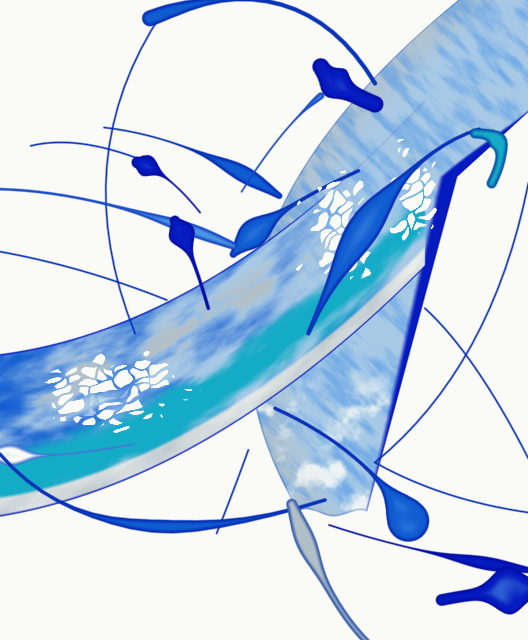
Give the GLSL for this background, as a WebGL 2 fragment shader.

```glsl
#version 300 es
precision highp float;
uniform vec2 u_resolution;
out vec4 fragColor;

const float HEIGHT = 7.68;
const vec3 PAPER = vec3(.98, .985, .965), MIST = vec3(.66, .79, .9), SILVER = vec3(.7, .75, .78);
const vec3 SKY = vec3(.29, .58, .9), TEAL = vec3(.08, .67, .78), COBALT = vec3(.06, .36, .82);
const vec3 NAVY = vec3(.02, .1, .75), RIM = vec3(.25, .45, .85);

vec2 hash2(vec2 p) {
  return fract(sin(p * mat2(127.1, 311.7, 269.5, 183.3)) * 43758.5);
}

float noise(vec2 p) {
  vec2 i = floor(p), f = fract(p), e = vec2(1, 0);
  f *= f * (3. - 2. * f);
  return mix(mix(hash2(i).x, hash2(i + e).x, f.x),
             mix(hash2(i + e.yx).x, hash2(i + 1.).x, f.x), f.y);
}

float fbm(vec2 p) {
  float sum = 0., gain = .5;
  for (int i = 0; i < 4; i++, gain *= .5, p = p * 2.03 + 7.) sum += gain * noise(p);
  return sum;
}

// Antialiased coverage, depth is positive inside
float cover(float depth) {
  float pixel = HEIGHT / u_resolution.y;
  return smoothstep(-pixel, pixel, depth);
}

// Parabola through three (input, output) pairs
float arc(float x, vec2 a, vec2 b, vec2 c) {
  vec3 d = x - vec3(a.x, b.x, c.x);
  return a.y * d.y * d.z / ((a.x - b.x) * (a.x - c.x))
       + b.y * d.x * d.z / ((b.x - a.x) * (b.x - c.x))
       + c.y * d.x * d.y / ((c.x - a.x) * (c.x - b.x));
}

// Bezier stroke; shape is half width, bulge, bulge position
vec3 brush(vec3 base, vec2 p, mat3x2 k, vec3 shape, vec3 tint) {
  float best = 1e3, along = 0.;
  vec2 last = k[0];
  for (float i = 1.; i <= 16.; i++) {
    float t = i / 16.;
    vec2 next = mix(mix(k[0], k[1], t), mix(k[1], k[2], t), t), e = next - last;
    float h = clamp(dot(p - last, e) / dot(e, e), 0., 1.), d = length(p - last - e * h);
    if (d < best) { best = d; along = t - (1. - h) / 16.; }
    last = next;
  }
  float offset = along - shape.z;
  float depth = shape.x + shape.y * exp(-30. * offset * offset) - best;
  vec3 paint = mix(tint * RIM, tint, smoothstep(0., .06, depth));
  paint = mix(paint, SKY, smoothstep(.07, .2, depth) * noise(p * 5.) * .6);
  return mix(base, paint, cover(depth));
}

vec3 hair(vec3 base, vec2 p, mat3x2 k) {
  return brush(base, p, k, vec3(.01, 0, 0), COBALT);
}

// Bare islands in an elliptic patch, stretched along an axis
float flecks(vec2 p, vec2 centre, vec2 radius, vec2 axis) {
  vec2 q = vec2(dot(p, axis), dot(p, vec2(-axis.y, axis.x))) * vec2(4.5, 9);
  q += .9 * vec2(noise(p * 7.), noise(p * 7. + 31.));
  float near = 9., second = 9.;
  for (int k = 0; k < 9; k++) {
    vec2 cell = floor(q) + vec2(k % 3 - 1, k / 3 - 1);
    float d = length(q - cell - hash2(cell));
    second = min(second, max(near, d));
    near = min(near, d);
  }
  float fade = length((p - centre) / radius) + .5 * noise(p * 4.);
  return smoothstep(0., .12, second - near - .1 - smoothstep(.6, 1.4, fade));
}

vec3 sail(vec3 base, vec2 p) {
  float left = p.x - arc(p.y, vec2(0, 5.5), vec2(2, 3.65), vec2(4.8, 3.05));
  float right = max(6.06 - .27 * p.y, 7.82 - 1.1 * p.y) - p.x;
  float depth = min(min(left, right), 6.05 + .35 * noise(p * 3.) - p.y);
  float grain = fbm(vec2(p.x + p.y, p.y - p.x) * vec2(2, 7));
  vec3 paint = mix(MIST, SILVER, smoothstep(.7, 0., left) * .7);
  paint = mix(paint, SKY, .55 * smoothstep(.35, .75, grain));
  float cloud = smoothstep(.42, .65, fbm(p * 3.5)) * smoothstep(4.3, 4.9, p.y);
  paint = mix(paint, PAPER, cloud * .85);
  float wedge = smoothstep(1.2, 2.2, p.y) * (.3 - .05 * p.y);
  paint = mix(paint, NAVY, smoothstep(.04, -.04, right - wedge));
  return mix(base, paint * mix(RIM, vec3(1), smoothstep(-.02, .03, depth)), cover(depth));
}

vec3 sweep(vec3 base, vec2 p) {
  float top = arc(p.x, vec2(0, 4.25), vec2(1.5, 3.85), vec2(4.4, 1.9));
  float low = arc(p.x, vec2(0, 6.2), vec2(3.3, 4.75), vec2(5.1, 3.2));
  float v = (p.y - top) / (low - top), depth = min(p.y - top, low - p.y);
  float grain = fbm(vec2(p.x * 2., v * 9.)), lane = abs(v - .8 + .03 * p.x);
  vec3 paint = mix(COBALT, MIST, smoothstep(.15, .8, grain + .06 * p.x));
  paint = mix(paint, SILVER, smoothstep(.5, .6, grain) * smoothstep(.2, 0., abs(v - .25)));
  paint = mix(paint, TEAL, smoothstep(.2, .08, lane + .2 * grain - .1));
  paint = mix(paint, mix(SILVER, PAPER, grain), smoothstep(.87, .9, v));
  paint = mix(paint, NAVY, smoothstep(.035, 0., depth));
  float veil = smoothstep(3.3, 4.3, p.x) * smoothstep(.65, .45, v);
  return mix(base, paint, cover(min(depth, 5.1 - p.x)) * (1. - .85 * veil));
}

void main() {
  vec2 p = vec2(gl_FragCoord.x, u_resolution.y - gl_FragCoord.y) * HEIGHT / u_resolution.y;
  vec3 c = sweep(sail(PAPER, p), p);
  c = brush(c, p, mat3x2(0, 5.45, .6, 5.52, 1.6, 5.33), vec3(.01, .12, .1), PAPER);
  c = brush(c, p, mat3x2(2.8, 3.05, 3.2, 2.55, 4.3, 2.05), vec3(.02, .15, .25), COBALT);
  float bare = flecks(p, vec2(1.35, 4.7), vec2(1.1, .6), vec2(.94, -.34));
  bare = max(bare, flecks(p, vec2(4.1, 2.8), vec2(.6, .9), vec2(.6, -.8)));
  c = mix(c, PAPER, max(bare, flecks(p, vec2(4.95, 2.3), vec2(.45, .9), vec2(.6, -.8))));
  // Hairlines
  c = hair(c, p, mat3x2(1.95, .15, .78, 1.9, 1.62, 4));
  c = hair(c, p, mat3x2(6.34, 2.2, 5.9, 4.4, 4.5, 5.55));
  c = hair(c, p, mat3x2(5.1, 3.7, 5.7, 4.25, 6.34, 5.5));
  c = hair(c, p, mat3x2(0, 3.02, 1, 3.2, 2, 3.6));
  c = hair(c, p, mat3x2(4.5, 5.55, 5.3, 6, 6.34, 6.15));
  c = hair(c, p, mat3x2(.37, 1.75, .9, 1.62, 1.65, 1.9));
  c = hair(c, p, mat3x2(2.98, 5.4, 2.8, 5.9, 2.6, 6.4));
  // Splashes
  c = brush(c, p, mat3x2(1.8, .22, 3.6, -.5, 4.5, 1), vec3(.025, .07, 0), COBALT);
  c = brush(c, p, mat3x2(1.65, 1.95, 2, 2.05, 2.4, 2.55), vec3(.01, .12, .15), NAVY);
  c = brush(c, p, mat3x2(1.25, 1.53, 2.3, 1.65, 3.35, 2.35), vec3(.01, .09, .8), COBALT);
  c = brush(c, p, mat3x2(0, 2.27, 1.2, 2.3, 2.8, 2.95), vec3(.015, .06, .85), SKY);
  c = brush(c, p, mat3x2(2.1, 2.65, 2.3, 3, 2.5, 3.7), vec3(.02, .14, .2), NAVY);
  c = brush(c, p, mat3x2(3.85, .8, 4, 1.05, 4.5, 1.25), vec3(.1, .1, .4), NAVY);
  c = brush(c, p, mat3x2(3.85, 1.15, 3.4, 1.5, 2.9, 2.3), vec3(.01, .03, 0), SKY);
  c = brush(c, p, mat3x2(5.75, 1.55, 4.6, 1.9, 3.7, 4), vec3(.02, .17, .65), COBALT);
  c = brush(c, p, mat3x2(5.7, 1.6, 6.2, 1.6, 5.9, 2.2), vec3(.06, .05, .4), TEAL);
  c = brush(c, p, mat3x2(0, 5.45, 1.2, 6.85, 3.9, 6), vec3(.02, .06, .6), COBALT);
  c = brush(c, p, mat3x2(3.3, 4.9, 4.4, 5.4, 4.9, 6.25), vec3(.02, .23, 1), COBALT);
  c = brush(c, p, mat3x2(3.95, 6.3, 5, 6.65, 6.4, 6.85), vec3(.01, .07, .8), NAVY);
  c = brush(c, p, mat3x2(5.3, 7.2, 5.8, 7.1, 6.5, 7.05), vec3(.07, .22, .7), NAVY);
  c = brush(c, p, mat3x2(3.5, 6.05, 3.9, 7.2, 4.4, 7.7), vec3(.04, .08, .2), SILVER);
  fragColor = vec4(c, 1);
}
```
